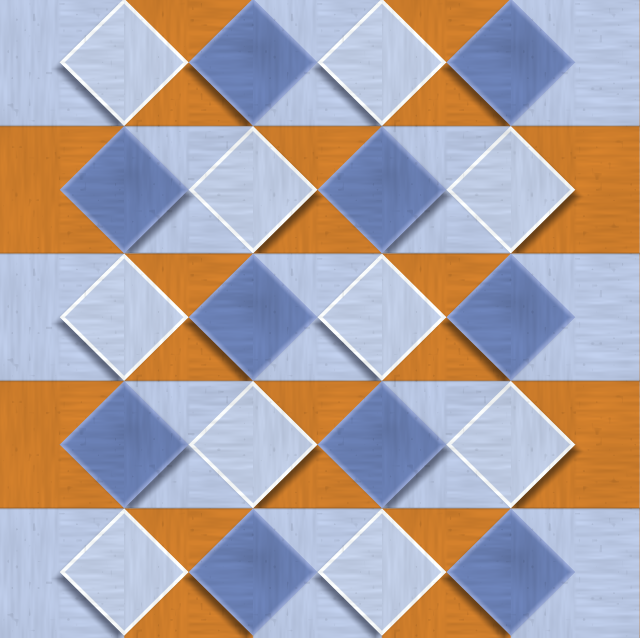
A WebGL 2 fragment shader for this pattern:

```glsl
#version 300 es
precision highp float;
// Five rows of four bevelled diamonds, pale and blue, over a brushed pale and orange checker.
#define COLUMNS 4
#define ROWS 5.0065
#define ROW_SHIFT 0.011
#define FIRST_X 0.194
#define STEP_X 0.2014
#define RIM_WIDTH 0.026
#define SHADOW_SHIFT 0.052
#define SHADOW_DEPTH 0.48
#define GRAIN_DEPTH 0.085

uniform vec2 u_resolution;
out vec4 fragColor;

const float PI = 3.14159;
const vec3 PALE = vec3(0.715, 0.77, 0.88);
const vec3 PALE_TILE = vec3(0.74, 0.79, 0.885);
const vec3 ORANGE = vec3(0.80, 0.485, 0.165);
const vec3 BLUE = vec3(0.41, 0.495, 0.70);
const vec3 WHITE_RIM = vec3(0.96, 0.97, 0.97);
const vec3 BLUE_RIM = vec3(0.60, 0.66, 0.84);

float hash(vec2 p) {
    return fract(sin(dot(p, vec2(127.1, 311.7))) * 43758.5453);
}

float noise(vec2 p) {
    vec2 i = floor(p), f = fract(p);
    f = f * f * (3.0 - 2.0 * f);
    return mix(mix(hash(i), hash(i + vec2(1, 0)), f.x),
               mix(hash(i + vec2(0, 1)), hash(i + vec2(1, 1)), f.x), f.y);
}

// Signed distance to a diamond as wide and tall as one cell
float diamond(vec2 p) {
    return (abs(p.x) + abs(p.y) - 0.5) * 0.7071;
}

// Brushed grain: upright in the left half of a cell, level in the right half
float grain(vec2 cell) {
    vec2 p = mod(cell, 2.0);
    float level = smoothstep(0.48, 0.52, fract(p.x));
    float upright = noise(p * vec2(38.0, 4.0)) + 0.5 * noise(p * vec2(70.0, 9.0) + 31.0);
    float across = noise(p * vec2(4.0, 34.0) + 7.0) + 0.5 * noise(p * vec2(9.0, 64.0) + 53.0);
    float pits = smoothstep(0.86, 1.0, noise(p * vec2(30.0, 24.0) + 17.0));
    float cloud = noise(p * 3.0 + 5.0) - 0.5;
    float strokes = mix(upright * 0.8 + 0.13, across, level) - 0.75;
    return 1.0 + GRAIN_DEPTH * (strokes + 0.45 * cloud - 0.9 * pits);
}

void main() {
    vec2 uv = gl_FragCoord.xy / u_resolution;
    float aa = 5.0 / min(u_resolution.x, u_resolution.y);

    // Cell coordinates, counted rightwards and downwards
    vec2 cell = vec2((uv.x - FIRST_X) / STEP_X, (1.0 - uv.y) * ROWS + ROW_SHIFT);
    float row = min(floor(cell.y), 4.0);
    float y = cell.y - row - 0.5;
    float oddRow = mod(row, 2.0);

    // Checkered ground with a faint seam between rows
    vec2 wave = sin(PI * vec2(cell.x, min(cell.y, 4.98)));
    vec2 side = clamp(wave / (PI * aa * 0.7), -1.0, 1.0);
    vec3 color = mix(PALE, ORANGE, 0.5 + 0.5 * side.x * side.y);
    color *= 1.0 - 0.16 * (1.0 - smoothstep(0.0, 0.05, abs(wave.y)));

    // Shadows fall down-left on even rows and down-right on odd rows
    vec2 drop = SHADOW_SHIFT * vec2(oddRow * 2.0 - 1.0, 1.0);
    float shadow = 0.0;
    for (int i = 0; i < COLUMNS; i++) {
        float d = diamond(vec2(cell.x - float(i), y) - drop);
        shadow = max(shadow, 1.0 - smoothstep(-0.065, 0.022, d));
    }
    color *= 1.0 - SHADOW_DEPTH * shadow * vec3(1.0, 0.98, 0.9);

    // Diamonds, alternately pale and blue, each with a bright rim
    for (int i = 0; i < COLUMNS; i++) {
        float column = float(i);
        vec2 p = vec2(cell.x - column, y);
        float d = diamond(p);
        float isBlue = mod(column + row, 2.0);
        vec3 face = mix(PALE_TILE, BLUE, isBlue);

        // Darker smudge on the blue faces
        float smudge = exp(-dot(p - vec2(0.1, -0.1), p - vec2(0.1, -0.1)) * 22.0);
        face *= 1.0 - isBlue * 0.10 * smudge * noise(p * vec2(5.0, 9.0) + 20.0);

        float crisp = smoothstep(-RIM_WIDTH - aa, -RIM_WIDTH + aa * 0.5, d);
        float soft = smoothstep(-RIM_WIDTH * 1.8, 0.0, d) * 0.85;
        face = mix(face, mix(WHITE_RIM, BLUE_RIM, isBlue), mix(crisp, soft, isBlue));
        color = mix(color, face, 1.0 - smoothstep(-aa * 0.6, aa * 0.6, d));
    }

    fragColor = vec4(clamp(color * grain(cell), 0.0, 1.0), 1.0);
}
```
